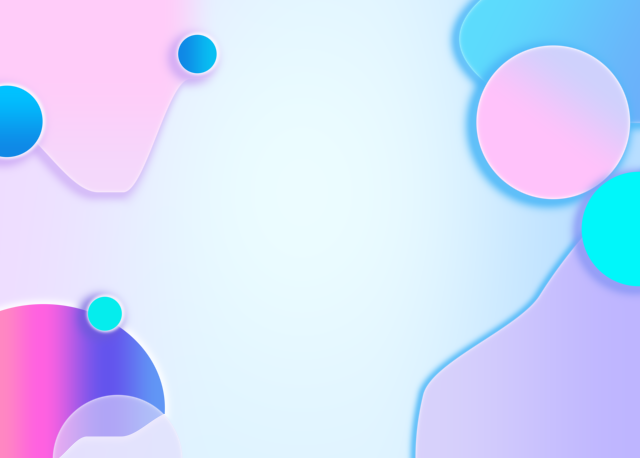
A Shadertoy shader for this background:

```glsl
// Pastel backdrop of glossy discs and fluid paper-cut blobs with soft shadows.

const vec3 WHITE = vec3(1.0);
const vec3 CYAN  = vec3(0.0, 0.97, 0.98);
const vec3 AZURE = vec3(0.06, 0.53, 0.90);
const vec3 SKY   = vec3(0.30, 0.72, 0.97);
const vec3 LILAC = vec3(0.77, 0.62, 0.95);

float disc(vec2 p, vec2 center, float radius) {
    return length(p - center) - radius;
}

float ellipse(vec2 p, vec2 radii) {
    float k = length(p / radii);
    return k * (k - 1.0) / max(length(p / (radii * radii)), 0.001);
}

// Turns the gap to a curve into a distance, given the slope of that curve.
float curveDistance(float gap, float slope) {
    return gap * inversesqrt(1.0 + slope * slope);
}

float drapeHeight(float x) {
    return 0.736 - 0.156 * smoothstep(0.0, 0.215, x) + 0.247 * smoothstep(0.269, 0.415, x);
}

float drape(vec2 p) {
    float e = 0.004;
    float slope = (drapeHeight(p.x + e) - drapeHeight(p.x - e)) / (2.0 * e);
    return curveDistance(drapeHeight(p.x) - p.y, slope);
}

float hillSide(float y) {
    return 0.907 + 0.16 * smoothstep(0.138, 0.356, y) + 0.88 * y * y;
}

float hill(vec2 p) {
    float e = 0.004;
    float slope = (hillSide(p.y + e) - hillSide(p.y - e)) / (2.0 * e);
    return curveDistance(hillSide(p.y) - p.x, slope);
}

float pool(vec2 p) {
    float y = p.y - 0.915;
    float side = curveDistance(1.002 + 6.3 * y * y - p.x, 12.6 * y);
    return max(side, 0.731 - p.y);
}

float dome(vec2 p) {
    float base = -0.011 + 0.058 * smoothstep(0.105, 0.19, p.x)
               + 0.055 * smoothstep(0.264, 0.382, p.x);
    return max(ellipse(p - vec2(0.095, 0.109), vec2(0.265, 0.227)), base - p.y);
}

// Soft halo outside a shape.
vec3 glow(vec3 base, vec3 tint, float d, float width, float strength) {
    float t = max(d, 0.0) / width;
    return mix(base, tint, strength * exp(-t * t));
}

// Antialiased fill with a thin bright rim just inside the edge.
vec3 fill(vec3 base, vec3 tint, float d, float rim, float px) {
    vec3 lit = mix(tint, WHITE, rim * exp(-abs(d + 0.002) / 0.003));
    return mix(base, lit, smoothstep(px, -px, d));
}

vec3 glossyDisc(vec3 base, vec3 tint, vec3 shade, vec2 p, vec2 center, float radius, float px) {
    base = glow(base, shade, disc(p, center + vec2(-0.010, -0.008), radius), 0.017, 0.65);
    base = glow(base, WHITE, disc(p, center + vec2(0.002, 0.001), radius), 0.006, 0.75);
    return fill(base, tint, disc(p, center, radius), 0.0, px);
}

vec3 backdrop(vec2 p) {
    vec3 c = mix(vec3(0.935, 0.865, 1.0), vec3(0.87, 0.95, 1.0), smoothstep(0.0, 0.62, p.x + 0.22 * (0.6 - p.y)));
    c = mix(c, vec3(0.72, 0.87, 1.0), smoothstep(0.78, 1.35, p.x));
    float light = length((p - vec2(0.66, 0.58)) / vec2(0.42, 0.55));
    return mix(c, vec3(0.925, 0.99, 1.0), exp(-1.5 * light * light));
}

vec3 domeColor(float x) {
    vec3 c = mix(vec3(1.0, 0.53, 0.76), vec3(1.0, 0.38, 0.88), smoothstep(0.0, 0.09, x));
    c = mix(c, vec3(0.39, 0.33, 0.93), smoothstep(0.09, 0.235, x));
    return mix(c, vec3(0.38, 0.59, 0.96), smoothstep(0.235, 0.35, x));
}

void mainImage(out vec4 fragColor, in vec2 fragCoord) {
    vec2 p = fragCoord / iResolution.y;
    float px = 0.8 / iResolution.y;
    vec3 c = backdrop(p);

    // Pink drape, dissolving toward the right
    vec3 pink = mix(vec3(0.955, 0.85, 0.985), vec3(1.0, 0.80, 0.975), smoothstep(0.58, 0.85, p.y));
    vec3 draped = glow(c, LILAC, drape(p + vec2(0.008, 0.004)), 0.015, 0.55);
    draped = fill(draped, pink, drape(p), 0.35, px);
    c = mix(draped, c, smoothstep(0.35, 0.48, p.x));

    // Blue pool and lavender hill
    vec3 water = mix(vec3(0.36, 0.86, 0.99), vec3(0.42, 0.69, 0.98), smoothstep(-0.05, 0.45, p.x - 1.05 + 0.5 * (0.9 - p.y)));
    c = glow(c, SKY, pool(p + vec2(0.006, 0.003)), 0.014, 0.8);
    c = fill(c, water, pool(p), 0.3, px);
    vec3 lavender = mix(vec3(0.845, 0.82, 0.985), vec3(0.745, 0.71, 1.0), smoothstep(0.92, 1.4, p.x));
    c = glow(c, SKY, hill(p + vec2(0.003, 0.0)), 0.010, 0.8);
    c = fill(c, lavender, hill(p), 0.35, px);

    // Large discs on the right
    vec2 moon = vec2(1.208, 0.733);
    float across = dot(p - moon, vec2(0.6, 0.8));
    vec3 moonColor = mix(vec3(1.0, 0.76, 0.98), vec3(0.81, 0.82, 0.99), smoothstep(-0.04, 0.14, across));
    c = glow(c, SKY, disc(p, moon + vec2(-0.010, -0.006), 0.168), 0.016, 0.85);
    c = fill(c, moonColor, disc(p, moon, 0.168), 0.6, px);
    vec2 sun = vec2(1.395, 0.5);
    c = glow(c, vec3(0.53, 0.59, 0.96), disc(p, sun + vec2(-0.008, -0.007), 0.125), 0.015, 0.75);
    c = fill(c, CYAN, disc(p, sun, 0.125), 0.0, px);

    // Striped dome under a translucent lens
    float lens = disc(p, vec2(0.257, -0.004), 0.142);
    c = glow(c, WHITE, dome(p), 0.012, 0.75);
    c = fill(c, domeColor(p.x), dome(p), 0.0, px);
    vec3 frosted = mix(c, vec3(0.89, 0.86, 0.985), 0.60);
    c = fill(c, frosted, lens, 0.35, px);

    // Small glossy discs on the left
    vec3 deep = mix(AZURE, vec3(0.0, 0.76, 1.0), smoothstep(0.66, 0.81, p.y));
    c = glossyDisc(c, deep, LILAC, p, vec2(0.015, 0.735), 0.078, px);
    vec3 bright = mix(AZURE, vec3(0.03, 0.75, 0.95), smoothstep(0.39, 0.47, p.x));
    c = glossyDisc(c, bright, LILAC, p, vec2(0.431, 0.882), 0.042, px);
    c = glossyDisc(c, vec3(0.02, 0.93, 0.93), vec3(0.42, 0.35, 0.85), p, vec2(0.229, 0.315), 0.037, px);

    fragColor = vec4(c, 1.0);
}
```
